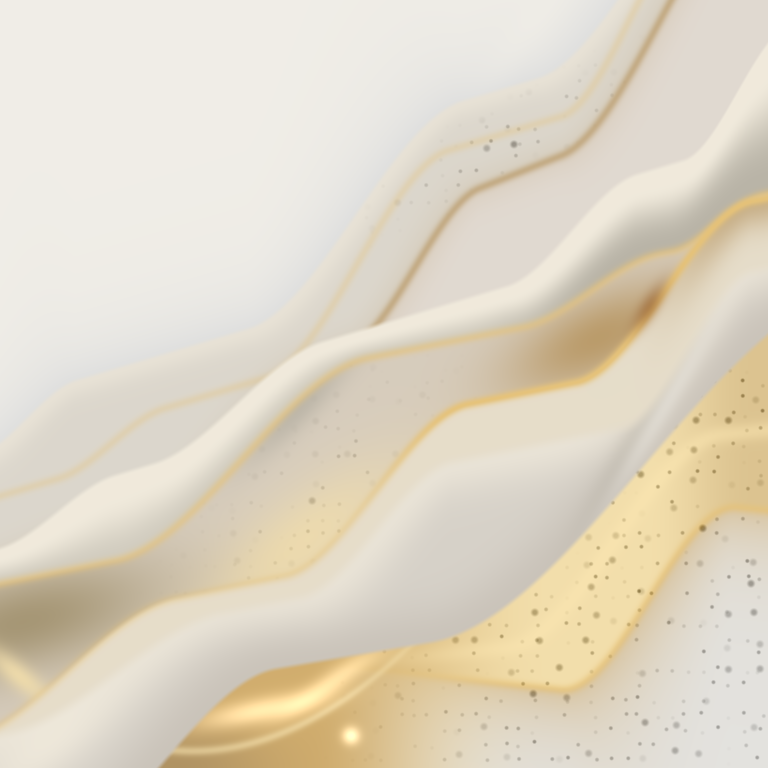
Give the GLSL for this background, as a WebGL 2 fragment shader.

```glsl
#version 300 es
precision highp float;
// Flowing cream silk ribbons with gilded edges over a pale, speckled ground.
#define SOFT .004
#define THIN .006
#define SPECKLE .28
#define PAPER vec3(.94, .93, .905)
#define PEARL vec3(.86, .84, .80)
#define CREAM vec3(.94, .915, .86)
#define STONE vec3(.70, .68, .63)
#define GOLD vec3(.90, .76, .47)
#define BRONZE vec3(.73, .61, .42)
#define HONEY vec3(.95, .87, .67)
#define FLAT vec3(0, 0, 1)

uniform vec2 u_resolution;
out vec4 outColor;
vec2 p;      // canvas position
vec3 layer;  // colour being built

// Smooth step in height: r = (height, centre, half width)
float rise(float x, vec3 r) {
  return r.x * smoothstep(r.y - r.z, r.y + r.z, x);
}

float wave(float x, vec2 line, vec3 a, vec3 b, vec3 c) {
  return line.x + line.y * x + rise(x, a) + rise(x, b) + rise(x, c);
}

// Approximate signed distance to a wave, positive above it
float edge(vec2 line, vec3 a, vec3 b, vec3 c) {
  float e = .004, y = wave(p.x, line, a, b, c);
  float slope = (wave(p.x + e, line, a, b, c) - y) / e;
  return (p.y - y) / sqrt(1. + slope * slope);
}

float below(float d) { return 1. - smoothstep(-SOFT, SOFT, d); }
float band(float d, float w) { return exp(-d * d / (w * w)); }
void tint(vec3 c, float amount) { layer = mix(layer, c, amount); }

// Gaussian spot stretched along a direction
float glow(vec2 centre, vec2 size, float angle) {
  vec2 q = p - centre;
  float c = cos(angle), s = sin(angle);
  q = vec2(c * q.x + s * q.y, c * q.y - s * q.x) / size;
  return exp(-dot(q, q));
}

vec2 hash(vec2 q) {
  return fract(sin(vec2(dot(q, vec2(127.1, 311.7)), dot(q, vec2(269.5, 183.3)))) * 4375.85);
}

// Cellular dots on two grids
float speckles() {
  float sum = 0.;
  for (float i = 0.; i < 2.; i++) {
    vec2 q = p * (28. + 23. * i), h = hash(floor(q) + 17. * i);
    float d = length(fract(q) - .25 - .5 * h);
    sum += (1. - smoothstep(.04, .19, d)) * step(.5, hash(floor(q) + 5.).x) * h.y;
  }
  return sum;
}

void main() {
  p = gl_FragCoord.xy / u_resolution;

  // Ribbon edges, from the top down
  float veil = edge(vec2(.415, .3), vec3(.06, .035, .065), vec3(.213, .463, .14), vec3(.2, .83, .13));
  float thread = edge(vec2(.354, .3), vec3(.05, .145, .07), vec3(.225, .465, .12), vec3(.2, .82, .09));
  float copper = edge(vec2(.265, .4), vec3(.1, .3, .1), vec3(.14, .54, .085), vec3(.25, .86, .13));
  float silk = edge(vec2(.286, .3), vec3(.05, .075, .075), vec3(.093, .31, .11), vec3(.095, .745, .085));
  silk -= rise(p.x, vec3(.13, .96, .07));
  float hem = edge(vec2(.24, .2), vec3(.198, .315, .165), vec3(.06, .77, .09), vec3(.05, .935, .06));
  float gilt = edge(vec2(.045, .2), vec3(.13, .09, .14), vec3(.177, .49, .12), vec3(.19, .865, .115));
  float fold = edge(vec2(.045, .2), vec3(.1, .15, .14), vec3(.137, .49, .1), vec3(.17, .895, .085));
  float base = edge(vec2(-.132, .17), vec3(.2, .21, .15), vec3(.37, .84, .28), FLAT);
  float shine = edge(vec2(.09, .1), vec3(.25, .8, .14), FLAT, FLAT);
  float shore = edge(vec2(.175, -.1), vec3(.26, .845, .115), FLAT, FLAT);
  float dots = SPECKLE * speckles();

  // Paper and the cool shadow of the first ribbon
  vec3 col = mix(PAPER, vec3(.85, .855, .86), .75 * exp(-max(veil, 0.) / .05));
  col = mix(col, PAPER, .6 * glow(vec2(.7, .98), vec2(.1, .025), .9));

  // Translucent veil with thin metallic threads
  layer = mix(PEARL, CREAM, .6 * band(veil, .022));
  tint(GOLD, .3 * band(thread, THIN));
  layer -= dots * glow(vec2(.67, .82), vec2(.14, .03), .5);
  tint(vec3(.88, .85, .815), below(copper));
  tint(BRONZE, .6 * band(copper, THIN) + .12 * band(copper, .025));
  col = mix(col, layer, below(veil));

  // Rounded white silk, shading to stone beneath
  float across = clamp(-silk / (abs(silk) + abs(hem) + .001), 0., 1.);
  layer = mix(CREAM, vec3(.82, .80, .75), smoothstep(.25, .95, across));
  tint(STONE, .8 * smoothstep(.2, .9, across) * smoothstep(.6, .8, p.x));
  col = mix(col, layer, below(silk));

  // Hollow between silk and gilt edge
  layer = vec3(.84, .80, .74);
  tint(BRONZE, glow(vec2(.78, .56), vec2(.13, .055), .45));
  tint(HONEY, .8 * glow(vec2(.39, .29), vec2(.17, .06), .65));
  tint(vec3(.65, .59, .46), glow(vec2(.03, .19), vec2(.18, .065), .25));
  tint(STONE, .7 * glow(vec2(.39, .47), vec2(.1, .022), .8));
  tint(HONEY, .85 * glow(vec2(.025, .12), vec2(.055, .016), -.7));
  layer -= .5 * dots * glow(vec2(.42, .36), vec2(.16, .07), .8);
  col = mix(col, layer, below(hem));
  col = mix(col, GOLD, .55 * band(hem, THIN));

  // Cream strip and the broad pearl ribbon
  vec3 strip = mix(vec3(.90, .865, .79), BRONZE, .7 * band(gilt, .035) * smoothstep(.82, .96, p.x));
  layer = mix(vec3(.84, .82, .785), CREAM, .75 * band(fold, .045));
  tint(vec3(.76, .73, .69), .6 * band(base, .05));
  tint(CREAM, .8 * glow(vec2(.06, .03), vec2(.12, .04), .7));
  tint(STONE, .35 * glow(vec2(.82, .42), vec2(.14, .016), 1.03));
  tint(PAPER, .4 * glow(vec2(.86, .46), vec2(.13, .012), 1.03));
  tint(strip, smoothstep(-.012, .008, fold));
  col = mix(col, layer, below(gilt));
  col = mix(col, GOLD, (.35 + .6 * smoothstep(.45, .6, p.x)) * band(gilt, THIN));
  col = mix(col, vec3(.62, .42, .22), .7 * glow(vec2(.845, .6), vec2(.035, .012), 1.));

  // Honey gold and the speckled ground
  float inland = smoothstep(.4, .72, p.x), depth = max(-shore, 0.);
  layer = mix(vec3(.82, .68, .43), HONEY, inland);
  tint(vec3(.84, .74, .54), .8 * smoothstep(.84, .98, p.x));
  tint(BRONZE * .9, .8 * glow(vec2(.22, 0), vec2(.13, .06), 0.));
  tint(HONEY * 1.04, .5 * band(shine, .012) * inland);
  vec3 ground = mix(vec3(.89, .885, .87), vec3(.84, .75, .59), .85 * exp(-depth / .055));
  tint(ground, below(shore) * inland);
  tint(GOLD, .65 * band(shore, THIN) * inland);
  layer -= dots * inland;

  // Molten glints in the lower corner
  float trough = p.y - .022 - 1.7 * pow(abs(p.x - .25), 2.);
  tint(HONEY, .6 * band(trough, THIN) * (1. - inland));
  layer += .26 * glow(vec2(.34, .075), vec2(.08, .016), .2);
  layer += .2 * glow(vec2(.43, .11), vec2(.07, .014), .6);
  layer += .35 * glow(vec2(.457, .042), vec2(.011), 0.);
  outColor = vec4(clamp(mix(col, layer, below(base)), 0., 1.), 1);
}
```
